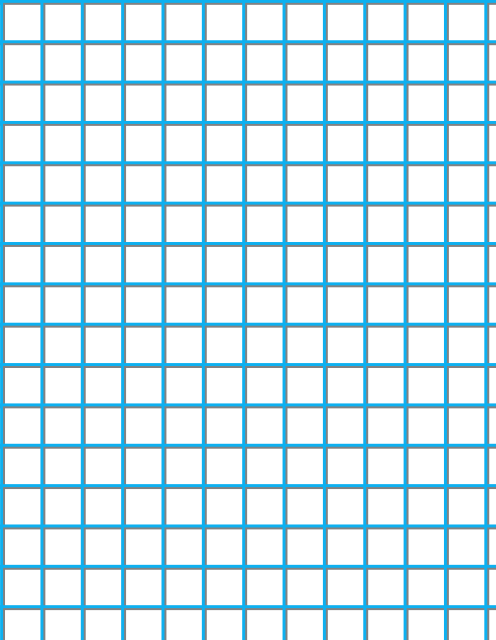
Reproduce this pattern procedurally as a WebGL 2 fragment shader.

```glsl
#version 300 es
precision highp float;
// Square grid of blue lines on white, each with a grey drop shadow to the
// lower right. The grid is folded into one cell with fract, and the shadow
// is the same grid shifted and laid beneath the blue one.

uniform vec2 u_resolution;
out vec4 fragColor;

// Lengths are fractions of the canvas height, measured from the top left.
const float PITCH = 0.06305;
const float LINE_WIDTH = 0.0046;
const vec2 FIRST_LINE = vec2(0.00244, 0.00215);
const vec2 SHADOW_OFFSET = vec2(0.0031);

const vec3 PAPER = vec3(1.0);
const vec3 LINE_BLUE = vec3(0.05, 0.69, 0.94);
const vec3 SHADOW_GREY = vec3(0.51);

// Coverage of the grid lines at p, smoothed over one pixel.
float gridCoverage(vec2 p, float pixel) {
    vec2 toLine = abs(fract(p / PITCH + 0.5) - 0.5) * PITCH;
    vec2 cover = clamp((0.5 * LINE_WIDTH - toLine) / pixel + 0.5, 0.0, 1.0);
    return 1.0 - (1.0 - cover.x) * (1.0 - cover.y);
}

void main() {
    float pixel = 1.0 / u_resolution.y;
    vec2 p = vec2(gl_FragCoord.x, u_resolution.y - gl_FragCoord.y) * pixel;
    p -= FIRST_LINE;

    // Shadow first, then the blue lines over it
    vec3 color = mix(PAPER, SHADOW_GREY, gridCoverage(p - SHADOW_OFFSET, pixel));
    color = mix(color, LINE_BLUE, gridCoverage(p, pixel));
    fragColor = vec4(color, 1.0);
}
```
